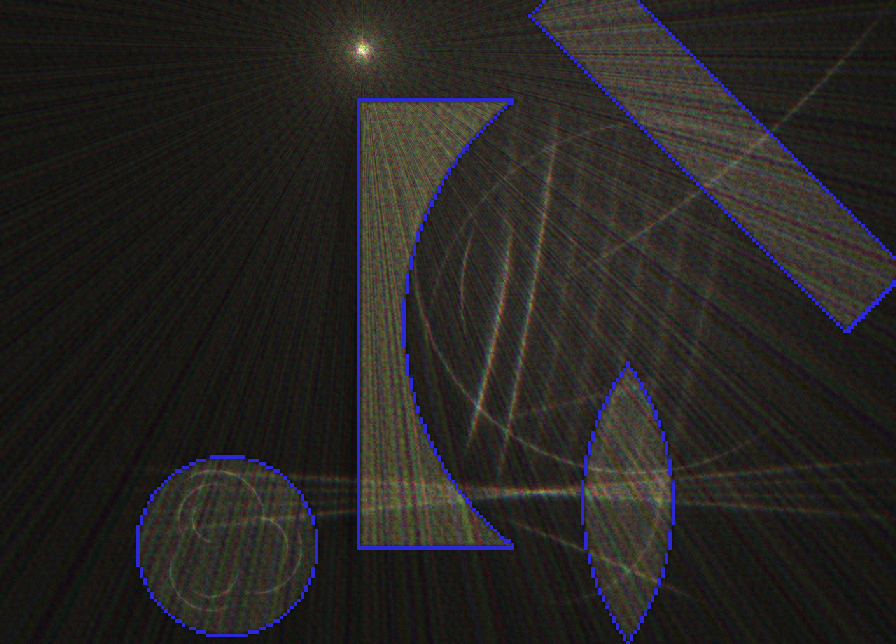
Give the GLSL for this background, as a WebGL 1 fragment shader.

```glsl
precision highp float;
// Dim ray-traced optics bench: a point lamp, four glass bodies with blue dashed outlines, and caustics.
uniform vec2 u_resolution;

const vec2 LAMP = vec2(0.563, 0.922);
const vec2 BALL = vec2(0.353, 0.152);
const float CELL = 1.0 / 184.0;

float box(vec2 p, vec2 halfSize) {
  vec2 d = abs(p) - halfSize;
  return length(max(d, 0.0)) + min(max(d.x, d.y), 0.0);
}

// Signed distances: concave block, tilted slab, double convex lens, ball
vec4 glassDistances(vec2 p) {
  float block = max(box(p - vec2(0.6785, 0.497), vec2(0.1205, 0.347)),
                    0.4366 - distance(p, vec2(1.065, 0.498)));
  vec2 q = p - vec2(1.117, 0.778);
  float slab = box(vec2(q.x - q.y, q.x + q.y) * 0.7071, vec2(0.3465, 0.068));
  q = p - vec2(0.9755, 0.219);
  float lens = length(vec2(abs(q.x) + 0.298, q.y)) - 0.368;
  return vec4(block, slab, lens, distance(p, BALL) - 0.1395);
}

float nearestEdge(vec4 d) {
  d = abs(d);
  return min(min(d.x, d.y), min(d.z, d.w));
}

vec3 grain(vec2 cell) {
  vec3 h = fract(cell.xyx * vec3(0.1031, 0.1030, 0.0973));
  h += dot(h, h.yzx + 33.33);
  return fract((h.xxy + h.yzz) * h.zyx);
}

// Bent light streak from a to b, its channels split slightly sideways
vec3 beam(vec2 p, vec2 a, vec2 b, float bend, float width) {
  float len = distance(a, b);
  vec2 along = (b - a) / len;
  vec2 q = p - a;
  float t = dot(q, along) / len;
  float side = along.x * q.y - along.y * q.x - 4.0 * bend * t * (1.0 - t);
  float fade = smoothstep(0.0, 0.3, t) * (1.0 - smoothstep(0.7, 1.0, t));
  return fade * exp(-abs(side + vec3(-0.6, 0.0, 0.6) * width) / width);
}

// Circular caustic, brightest towards the given angle
float arc(vec2 p, vec2 center, float radius, float angle, float width) {
  vec2 q = p - center;
  float r = length(q) + 0.0001;
  float facing = dot(q / r, vec2(cos(angle), sin(angle)));
  return smoothstep(0.1, 0.9, facing) * exp(-abs(r - radius) / width);
}

vec3 caustics(vec2 p, float inBall) {
  vec3 light = 0.30 * beam(p, vec2(0.797, 0.692), vec2(0.710, 0.261), 0.014, 0.004);
  light += 0.22 * beam(p, vec2(0.873, 0.891), vec2(0.757, 0.185), 0.010, 0.003);
  light += 0.20 * beam(p, vec2(0.743, 0.665), vec2(0.728, 0.457), -0.018, 0.002);
  light += 0.14 * beam(p, vec2(0.820, 0.535), vec2(1.420, 1.040), -0.045, 0.003);
  light += 0.14 * beam(p, vec2(0.740, 0.210), vec2(1.120, 0.050), 0.005, 0.003);
  light += 0.08 * beam(p, vec2(0.720, 0.335), vec2(1.080, 0.420), 0.0, 0.004);
  light += 0.16 * arc(p, vec2(0.987, 0.610), 0.344, 4.1, 0.003);
  light += 0.07 * arc(p, vec2(1.015, 0.457), 0.353, 2.1, 0.003);
  light += 0.08 * arc(p, vec2(0.860, 0.230), 0.165, 5.9, 0.004);
  // Steep fan beside the block, and long beams crossing in the lens
  for (int i = 0; i < 7; i++) {
    float k = float(i);
    vec2 top = vec2(0.81 + 0.055 * k, 0.96 - 0.03 * k);
    light += 0.06 * beam(p, top, top - vec2(0.09 + 0.012 * k, 0.72), 0.012, 0.006);
    float weight = 0.05 + 0.06 * abs(k - 1.5);
    if (i < 4) light += weight * beam(p, vec2(0.1, 0.277 - 0.04 * k),
                                     vec2(1.52, 0.185 + 0.037 * k), 0.006, 0.004);
    // Curls inside the ball
    vec2 hub = BALL + 0.045 * vec2(cos(2.1 * k + 2.0), sin(2.1 * k + 2.0));
    light += 0.15 * inBall * arc(p, hub, 0.035 + 0.007 * k, 1.7 * k + 3.5, 0.002);
  }
  return light * vec3(1.0, 0.9, 0.72);
}

// Fine coloured rays: radial from the lamp plus crossing hatch
vec3 rayTexture(vec2 p) {
  vec2 q = p - LAMP;
  float angle = atan(q.y, q.x);
  vec3 tint = vec3(0.0, 1.3, 2.6);
  vec3 rays = vec3(0.0);
  for (int i = 0; i < 6; i++) {
    float k = float(i);
    rays += 0.07 * sin(angle * (83.0 + 61.0 * k) + 2.0 * sin(angle * (17.0 + 9.0 * k)) + tint * k);
    vec2 dir = vec2(cos(0.9 * k + 0.2), sin(0.9 * k + 0.2));
    float warp = 3.0 * sin(7.0 * dot(p, vec2(-dir.y, dir.x)) + k);
    rays += 0.045 * sin(dot(p, dir) * (260.0 + 57.0 * k) + warp + tint * (k + 1.0));
  }
  return rays;
}

void main() {
  vec2 p = gl_FragCoord.xy / u_resolution.y;
  vec4 d = glassDistances(p);
  vec4 inside = clamp(0.5 - d * u_resolution.y, 0.0, 1.0);

  // Ambient light, strongest between the block and the slab
  vec2 q = (p - vec2(0.93, 0.64)) / vec2(0.36, 0.44);
  vec3 color = vec3(0.083, 0.079, 0.070) + vec3(0.105, 0.096, 0.088) * exp(-dot(q, q));
  float shade = smoothstep(0.49, 0.558, p.x) * (1.0 - step(0.558, p.x));
  color *= 1.0 - 0.3 * shade * smoothstep(0.13, 0.2, p.y) * (1.0 - smoothstep(0.8, 0.86, p.y));

  // Glass bodies
  color += vec3(0.165, 0.160, 0.105) * inside.x + vec3(0.115, 0.105, 0.090) * inside.y;
  color += vec3(0.110, 0.105, 0.080) * inside.z + vec3(0.095, 0.097, 0.075) * inside.w;
  color += caustics(p, inside.w);

  // Lamp glow, then ray and grain modulation
  float r = distance(p, LAMP);
  color += vec3(1.0, 0.92, 0.68) * (0.007 * exp(-2.0 * r) / (r + 0.010) + 0.25 * exp(-r * r * 7000.0));
  color *= 1.0 + rayTexture(p) + 0.4 * (grain(floor(p * 368.0)) - 0.5);

  // Dark rim and stepped blue outline
  color *= 1.0 - 0.4 * exp(-pow(nearestEdge(d) / 0.004, 2.0));
  vec2 cellCenter = (floor(p / CELL) + 0.5) * CELL;
  float edge = nearestEdge(glassDistances(cellCenter)) / CELL;
  color = mix(color, vec3(0.17, 0.16, 0.84), 1.0 - smoothstep(0.38, 0.46, edge));
  gl_FragColor = vec4(color, 1.0);
}
```
